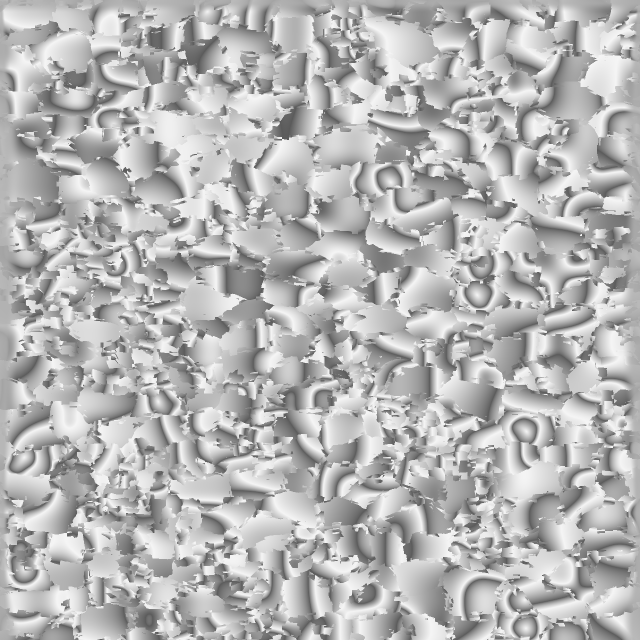
Give the GLSL for this texture, as a Shadertoy shader.

```glsl
const vec2 PATCH_GRID = vec2(14.0, 23.0);
const vec2 CHIP_GRID = vec2(42.0, 72.0);
const vec2 NOTCH_GRID = vec2(75.0, 120.0);
const float DARK = 0.35;
const float LIGHT = 0.96;
const float BORDER_GREY = 0.69;

float hash(vec2 p) {
    vec3 q = fract(vec3(p.xyx) * 0.1031);
    q += dot(q, q.yzx + 33.33);
    return fract((q.x + q.y) * q.z);
}

vec2 hash2(vec2 p) {
    return vec2(hash(p + 17.3), hash(p + 91.7));
}

float noise(vec2 p) {
    vec2 i = floor(p), f = fract(p);
    vec2 u = f * f * f * (f * (f * 6.0 - 15.0) + 10.0);
    float low = mix(hash(i), hash(i + vec2(1, 0)), u.x);
    float high = mix(hash(i + vec2(0, 1)), hash(i + vec2(1, 1)), u.x);
    return mix(low, high, u.y);
}

vec2 noise2(vec2 p) {
    return vec2(noise(p), noise(p + 43.7)) - 0.5;
}

// Boxy cells: xy is the cell id, z the distance margin to the next cell
vec3 boxyCell(vec2 q, float seed) {
    vec2 base = floor(q), id = base;
    float nearest = 1e3, second = 1e3;
    for (int y = -1; y <= 1; y++)
    for (int x = -1; x <= 1; x++) {
        vec2 cell = base + vec2(x, y);
        vec2 d = abs(q - cell - 0.1 - 0.8 * hash2(cell + seed));
        float dist = pow(dot(d * d * d, vec2(1.0)), 1.0 / 3.0);
        dist -= 0.3 * hash(cell + seed + 5.0);
        if (dist < nearest) {
            second = nearest;
            nearest = dist;
            id = cell;
        } else {
            second = min(second, dist);
        }
    }
    return vec3(id, second - nearest);
}

// Small stepped shifts that fray the patch outlines
vec2 notches(vec2 p) {
    vec2 block = floor((p + 0.008 * noise2(p * 60.0)) * NOTCH_GRID);
    return (hash2(block + 300.0) - 0.5) * vec2(0.006, 0.012);
}

// Slow fall from light to dark, then a quick return to light
float shade(float phase) {
    float t = fract(phase);
    float level = t < 0.76 ? 1.0 - t / 0.76 : (t - 0.76) / 0.24;
    return mix(DARK, LIGHT, pow(level, 0.7));
}

// Curved bands leaning along x, with rings in a few patches
float bandPhase(vec2 p, vec2 id, vec2 grid, float detail) {
    vec2 shift = 60.0 * hash2(id + 150.0);
    float frequency = mix(7.0, 15.0, hash(id + 71.0)) * detail;
    float bend = noise(p * frequency * vec2(1.0, 1.1) + shift);
    float phase = 6.0 * detail * p.x + 2.2 * bend + hash(id + 8.0);
    vec2 toCenter = p - (id + 0.5) / grid + 0.012 * noise2(p * 35.0 + shift);
    float rings = 38.0 * length(toCenter);
    return hash(id + 222.0) > 0.95 ? rings : phase;
}

float relief(vec2 p) {
    vec2 frayed = p + notches(p) + 0.022 * noise2(p * 13.0);
    vec3 slab = boxyCell(frayed * PATCH_GRID, 0.0);
    vec3 chip = boxyCell(frayed * CHIP_GRID, 400.0);

    // Chips gather in clumps and along the patch seams
    float clump = smoothstep(0.55, 0.85, noise(chip.xy / CHIP_GRID * 15.0 + 80.0));
    float seam = 0.35 * (1.0 - smoothstep(0.08, 0.22, slab.z));
    bool isChip = hash(chip.xy + 640.0) < max(0.8 * clump, seam);

    float phase = isChip
        ? bandPhase(p, chip.xy + 500.0, CHIP_GRID, 1.7)
        : bandPhase(p, slab.xy, PATCH_GRID, 1.0);
    return shade(phase);
}

// Soft grey margin at the sides and the top
float margin(vec2 p) {
    float side = min(p.x, 1.0 - p.x);
    float width = 0.005 + 0.035 * noise(vec2(p.y * 9.0, 3.0));
    float sides = 1.0 - smoothstep(0.3 * width, width, side);
    float top = 1.0 - smoothstep(0.004, 0.02, 1.0 - p.y);
    return 0.85 * max(sides, top);
}

void mainImage(out vec4 fragColor, in vec2 fragCoord) {
    float grey = 0.0;
    // Four samples smooth the cut edges
    for (int i = 0; i < 4; i++) {
        vec2 offset = vec2(i % 2, i / 2) * 0.5 - 0.25;
        grey += 0.25 * relief((fragCoord + offset) / iResolution.xy);
    }
    grey = mix(grey, BORDER_GREY, margin(fragCoord / iResolution.xy));
    fragColor = vec4(vec3(grey), 1.0);
}
```
